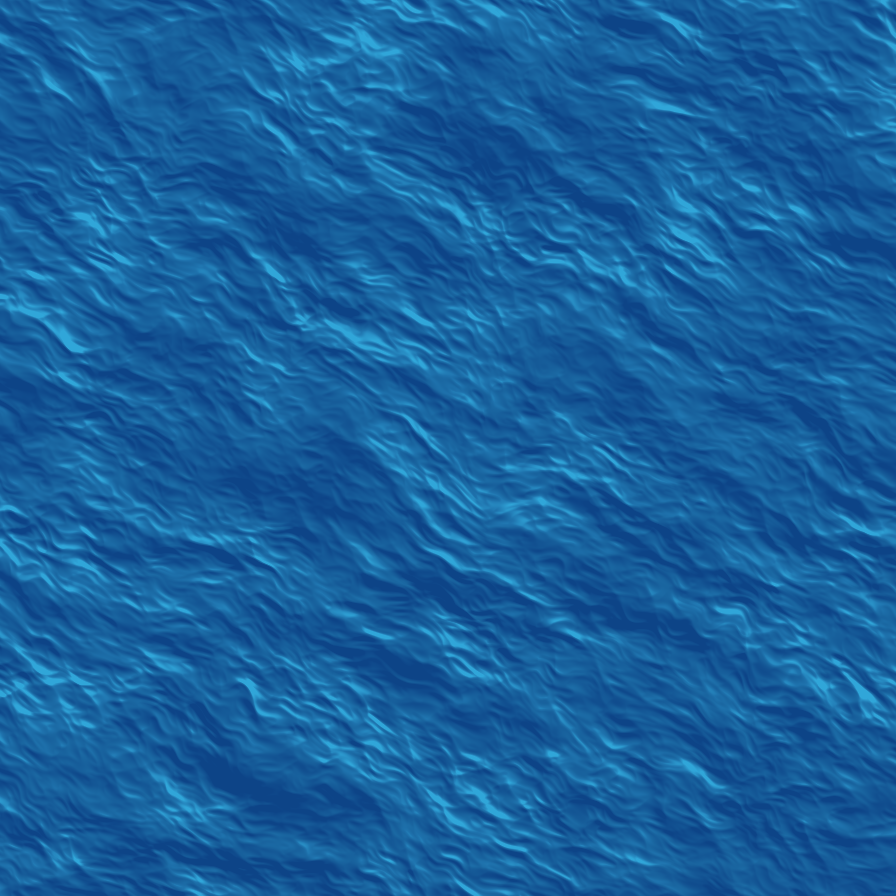
This texture is drawn by a Shadertoy shader. Its source:

```glsl
// Wind-ruffled blue sea surface with bright slanting wave crests.

float hash(vec2 p) {
    return fract(sin(dot(p, vec2(127.1, 311.7))) * 43758.5453);
}

// Slope contribution of one lattice corner
float corner(vec2 cell, vec2 offset) {
    float angle = 6.2832 * hash(cell);
    return dot(vec2(cos(angle), sin(angle)), offset);
}

float gradientNoise(vec2 p) {
    vec2 i = floor(p), f = fract(p), w = f * f * (3.0 - 2.0 * f);
    vec2 r = vec2(1.0, 0.0), u = vec2(0.0, 1.0);
    return mix(mix(corner(i, f), corner(i + r, f - r), w.x),
               mix(corner(i + u, f - u), corner(i + 1.0, f - 1.0), w.x), w.y);
}

// Coordinates along and across a wave direction
vec2 alongAcross(vec2 p, float angle) {
    float c = cos(angle), s = sin(angle);
    return vec2(c * p.x + s * p.y, c * p.y - s * p.x);
}

// Bend the wave fronts at a broad and a fine scale
vec2 bend(vec2 p) {
    p += 0.025 * vec2(gradientNoise(p * 7.0), gradientNoise(p * 7.0 + 31.7));
    return p + 0.008 * vec2(gradientNoise(p * 32.0 + 7.3), gradientNoise(p * 32.0 + 53.1));
}

// x: height of the ridged waves, y: glow along the larger crests
vec2 waves(vec2 p) {
    p = bend(p);
    vec2 area = alongAcross(p, -0.5) * vec2(5.0, 10.0);
    float patches = smoothstep(-0.3, 0.35, gradientNoise(area + 17.0));
    float frequency = 11.0;
    vec2 result = vec2(0.0);
    for (int i = 0; i < 5; i++) {
        float k = float(i);
        vec2 q = alongAcross(p, -0.5 + 0.2 * sin(k * 2.4));
        float n = gradientNoise(q * frequency * vec2(0.42, 1.0) + k * 19.3);
        float ridge = sqrt(n * n + 0.0008);
        float strength = i < 2 ? 0.9 : 1.0 + 0.6 * patches;
        result.x -= strength * ridge / frequency;
        if (i < 3) result.y += exp(-14.0 * ridge) * patches * (1.0 - 0.2 * k);
        frequency *= 1.75;
    }
    return result;
}

vec3 seaColor(float tone) {
    vec3 deep = vec3(0.05, 0.265, 0.53);
    vec3 blue = vec3(0.10, 0.40, 0.63);
    vec3 bright = vec3(0.12, 0.45, 0.68);
    vec3 crest = vec3(0.19, 0.65, 0.85);
    vec3 color = mix(deep, blue, clamp((tone + 1.9) / 2.1, 0.0, 1.0));
    color = mix(color, bright, clamp((tone - 0.2) / 0.7, 0.0, 1.0));
    return mix(color, crest, clamp((tone - 0.9) / 1.3, 0.0, 1.0));
}

void mainImage(out vec4 fragColor, in vec2 fragCoord) {
    vec2 p = fragCoord / iResolution.y;

    // Light falls on the upper side of each wave
    float reach = 0.0035;
    vec2 lightDirection = vec2(0.4, 0.917);
    vec2 here = waves(p - 0.5 * reach * lightDirection);
    vec2 ahead = waves(p + 0.5 * reach * lightDirection);
    float slope = (here.x - ahead.x) / reach;
    float glow = 0.5 * (here.y + ahead.y);

    // Broad swell and soft mid-sized shading
    vec2 q = alongAcross(p, -0.45);
    float swell = 0.9 * gradientNoise(q * vec2(3.5, 7.0) + 4.7);
    float shading = 1.3 * gradientNoise(q * vec2(12.0, 28.0) + 61.0);

    float tone = 0.68 * slope + 1.4 * glow + swell + shading - 0.62;
    fragColor = vec4(seaColor(tone), 1.0);
}
```
